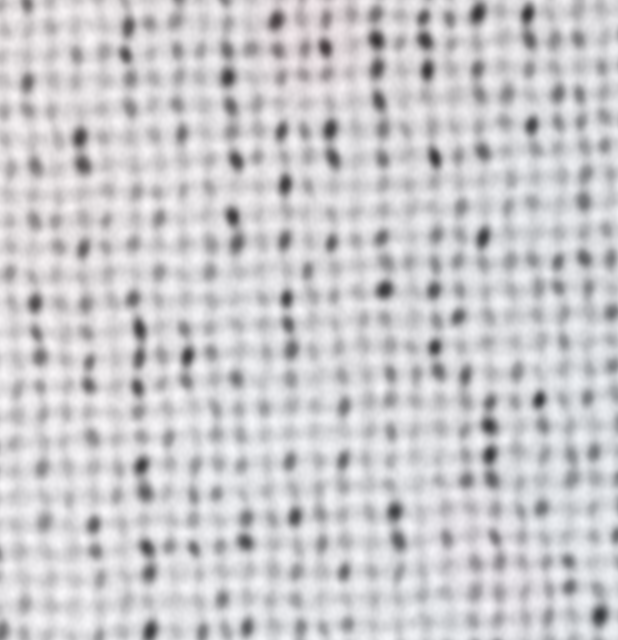
This texture is drawn by a WebGL 1 fragment shader. Its source:

```glsl
precision highp float;
// Loose plain-weave cotton: pale threads crossing on a slightly skewed grid.
// Soft dark gaps sit at the lattice points, with depth varied per column and
// per gap; alternating raised crossings, fibre noise and a faint tint finish it.

uniform vec2 u_resolution;

const vec2  THREADS     = vec2(24.7, 23.2);    // gaps across and up
const vec2  GRID_ORIGIN = vec2(0.061, 0.007);  // a lattice point on the canvas
const vec2  SKEW        = vec2(0.038, -0.032); // lean of columns and rows
const vec2  GAP_RADIUS  = vec2(0.285, 0.37);   // in thread spacings
const float GAP_JITTER  = 0.2;
const float GAP_MIN     = 0.09;                // depth of the faintest gap
const float GAP_RANGE   = 0.60;
const float GAP_MAX     = 0.60;
const float WANDER      = 0.22;                // drift of the threads
const float RELIEF      = 0.075;               // light on raised crossings
const float GROOVE      = 0.035;               // shade between weft threads
const float FIBRE       = 0.045;
const vec3  WARM_CLOTH  = vec3(0.885, 0.868, 0.872);
const vec3  COOL_CLOTH  = vec3(0.862, 0.872, 0.888);
const vec3  PINK_STAIN  = vec3(0.012, -0.012, -0.006);

float hash(vec2 p) {
  vec3 a = fract(vec3(p.xyx) * vec3(0.1031, 0.1030, 0.0973));
  a += dot(a, a.yzx + 33.33);
  return fract((a.x + a.y) * a.z);
}

vec2 gradientAt(vec2 cell) {
  float angle = 6.2832 * hash(cell + 71.0);
  return vec2(cos(angle), sin(angle));
}

// Gradient noise, about -0.7 to 0.7
float noise(vec2 p) {
  vec2 i = floor(p), f = p - i;
  vec2 w = f * f * f * (f * (f * 6.0 - 15.0) + 10.0);
  vec2 e = vec2(1.0, 0.0);
  float a = dot(gradientAt(i), f);
  float b = dot(gradientAt(i + e), f - e);
  float c = dot(gradientAt(i + e.yx), f - e.yx);
  float d = dot(gradientAt(i + e.xx), f - e.xx);
  return mix(mix(a, b, w.x), mix(c, d, w.x), w.y);
}

// Depth of one gap: alternate columns are open, the others mostly closed
float gapDepth(vec2 id, float openness) {
  float odd = mod(id.x, 2.0);
  float checker = mod(id.x + id.y, 2.0);
  float column = hash(vec2(id.x, 19.0));
  float strength = mix(mix(0.55, 1.2, column), mix(0.15, 0.55, column), odd);
  strength *= mix(1.1, 0.85, checker) * openness;
  float chance = pow(hash(id + 7.0), 1.6);
  return min(GAP_MIN * mix(0.7, 1.3, hash(id + 43.0))
             + GAP_RANGE * strength * chance, GAP_MAX);
}

// Sum of the soft gaps around a weave position
float gaps(vec2 q, float openness) {
  vec2 base = floor(q + 0.5);
  float shade = 0.0;
  for (int j = -1; j <= 1; j++) {
    for (int i = -1; i <= 1; i++) {
      vec2 id = base + vec2(float(i), float(j));
      vec2 rnd = vec2(hash(id + 11.0), hash(id + 29.0));
      vec2 d = q - id - (rnd - 0.5) * GAP_JITTER;
      d.x += d.y * (mod(id.x + id.y, 2.0) - 0.5) * 0.35;
      float depth = gapDepth(id, openness);
      vec2 size = GAP_RADIUS * mix(vec2(0.88), vec2(1.12), rnd.yx);
      d /= size * mix(0.92, 1.1, depth / GAP_MAX);
      shade += depth * exp(-pow(dot(d, d) + 0.0001, 1.2));
    }
  }
  return shade;
}

// Raised crossings: warp bumps stand tall, weft bumps lie wide
float relief(vec2 q) {
  vec2 id = floor(q);
  vec2 c = q - id - 0.5;
  float over = mod(id.x + id.y, 2.0);
  vec2 stretch = mix(vec2(1.8, 2.9), vec2(2.9, 1.8), over);
  vec2 d = c * stretch;
  float fade = (1.0 - 4.0 * c.x * c.x) * (1.0 - 4.0 * c.y * c.y);
  return fade * exp(-dot(d, d)) * mix(0.45, 1.0, hash(id + 53.0));
}

void main() {
  vec2 uv = gl_FragCoord.xy / u_resolution;

  // Weave space: integer points are gaps, cell centres are crossings
  vec2 q = uv - GRID_ORIGIN + SKEW * (uv.yx - vec2(0.49, 0.061));
  q *= THREADS;
  q += WANDER * vec2(noise(q * 0.27 + 5.0), noise(q * 0.27 + 37.0));

  // Broad light, tint and looseness of the cloth
  float patches = noise(uv * 4.0 + 13.0);
  float upperRight = smoothstep(0.0, 1.2, uv.x * 0.7 + uv.y * 0.6);
  float openness = mix(0.7, 1.2, upperRight) + 0.55 * patches;
  float warmth = clamp(0.45 + 0.6 * (uv.y - uv.x) + 0.4 * patches, 0.0, 1.0);
  vec3 cloth = mix(COOL_CLOTH, WARM_CLOTH, warmth);
  cloth += PINK_STAIN * smoothstep(0.15, 0.5, noise(uv * 3.0 + 91.0));
  cloth += 0.015 - 0.03 * upperRight + 0.02 * noise(uv * 5.0 + 3.0);

  // Threads, fibres and gaps
  float light = RELIEF * relief(q);
  light -= GROOVE * (0.5 + 0.5 * cos(6.2832 * q.y));
  light += FIBRE * (noise(q * 2.3) + 0.5 * noise(q * vec2(6.0, 5.0) + 17.0));
  light -= gaps(q, openness);
  gl_FragColor = vec4(clamp(cloth + light, 0.0, 1.0), 1.0);
}
```
